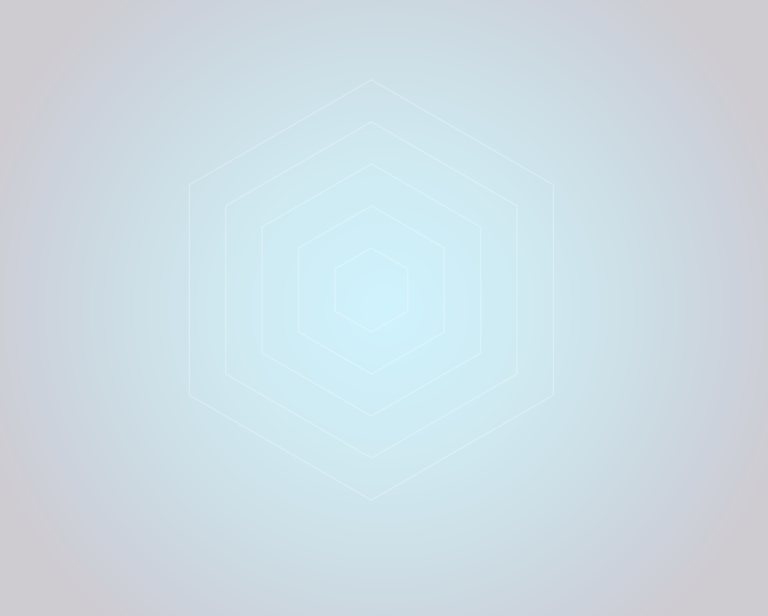
This background is drawn by a Shadertoy shader. Its source:

```glsl
// Soft cyan glow fading to pale grey, overlaid with thin concentric hexagons.

// Lengths are fractions of the canvas height, measured from its middle.
const vec2  HEX_CENTER   = vec2(-0.0205, 0.0293);
const float RING_STEP    = 0.0591;
const float RING_COUNT   = 5.0;
const float LINE_WIDTH   = 0.0022;
const float LINE_OPACITY = 0.25;

const vec3 GLOW_CORE  = vec3(0.812, 0.953, 0.992);
const vec3 GLOW_INNER = vec3(0.814, 0.914, 0.946);
const vec3 GLOW_OUTER = vec3(0.802, 0.862, 0.892);
const vec3 BLUE_GREY  = vec3(0.800, 0.826, 0.866);
const vec3 WARM_GREY  = vec3(0.808, 0.800, 0.820);

const float INNER_RADIUS = 0.25;
const float OUTER_RADIUS = 0.45;
const float BLUE_RADIUS  = 0.56;
const float GREY_RADIUS  = 0.68;

// Position of x between two stops, limited to 0..1.
float ramp(float from, float to, float x) {
    return clamp((x - from) / (to - from), 0.0, 1.0);
}

// Radial gradient through the colour stops.
vec3 glowColor(float radius) {
    vec3 color = mix(GLOW_CORE, GLOW_INNER, ramp(0.0, INNER_RADIUS, radius));
    color = mix(color, GLOW_OUTER, ramp(INNER_RADIUS, OUTER_RADIUS, radius));
    color = mix(color, BLUE_GREY, ramp(OUTER_RADIUS, BLUE_RADIUS, radius));
    return mix(color, WARM_GREY, ramp(BLUE_RADIUS, GREY_RADIUS, radius));
}

// Apothem of the pointy-topped hexagon passing through p.
float hexApothem(vec2 p) {
    p = abs(p);
    return max(p.x, dot(p, vec2(0.5, 0.866025)));
}

// Coverage of the nearest hexagon outline.
float hexLines(vec2 p, float pixel) {
    float apothem = hexApothem(p);
    float ring = clamp(round(apothem / RING_STEP), 1.0, RING_COUNT);
    float edge = abs(apothem - ring * RING_STEP) - 0.5 * LINE_WIDTH;
    return clamp(0.5 - edge / pixel, 0.0, 1.0) * min(1.0, LINE_WIDTH / pixel);
}

void mainImage(out vec4 fragColor, in vec2 fragCoord) {
    float pixel = 1.0 / iResolution.y;
    vec2 p = (fragCoord - 0.5 * iResolution.xy) * pixel;

    vec3 color = glowColor(length(p));
    float line = hexLines(p - HEX_CENTER, pixel);
    color = mix(color, vec3(1.0), LINE_OPACITY * line);

    fragColor = vec4(color, 1.0);
}
```
